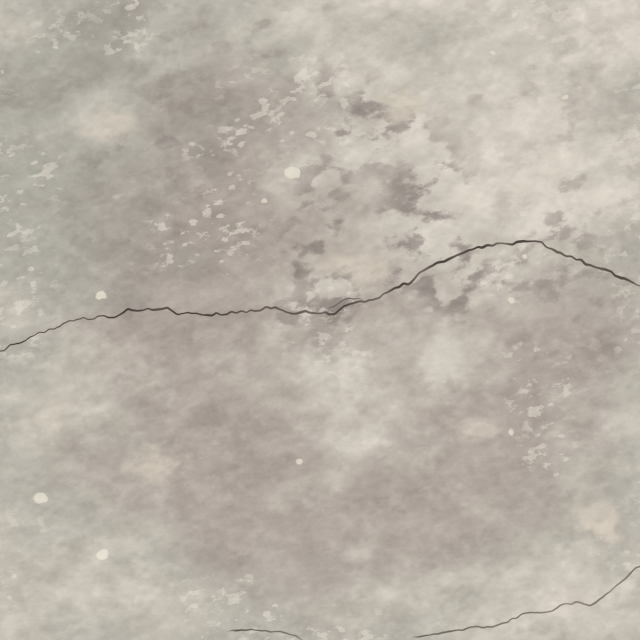
A Shadertoy shader for this texture:

```glsl
// Weathered concrete: soft sage, taupe and cream clouds with dark stains,
// pale chips and paint spots, crossed by thin wandering cracks.
// Clouds are rotated value-noise fbm; cracks are distances to jittered curves.

float hash(vec2 p) {
    return fract(sin(dot(p, vec2(127.1, 311.7))) * 43758.5453);
}

float noise(vec2 p) {
    vec2 cell = floor(p), f = fract(p);
    f = f * f * (3.0 - 2.0 * f);
    return mix(mix(hash(cell), hash(cell + vec2(1, 0)), f.x),
               mix(hash(cell + vec2(0, 1)), hash(cell + vec2(1, 1)), f.x), f.y);
}

float fbm(vec2 p) {
    float sum = 0.0, amp = 0.5;
    for (int i = 0; i < 5; i++) {
        sum += amp * noise(p);
        p = mat2(1.6, 1.2, -1.2, 1.6) * p + 7.3;
        amp *= 0.5;
    }
    return sum / 0.97;
}

// Height of each crack along x: 0 long, 1 lower right, 2 short arc, 3 side branch
float crackHeight(int id, float x) {
    float jitter = 0.017 * (noise(vec2(x * 17.0, id)) - 0.5)
                 + 0.009 * (noise(vec2(x * 50.0, id + 9)) - 0.5)
                 + 0.004 * (noise(vec2(x * 130.0, id + 20)) - 0.5);
    if (id == 1) return 0.22 * (x - 0.65) + 0.035 * smoothstep(0.91, 1.02, x) + 0.7 * jitter;
    if (id == 2) return 0.018 - 3.0 * (x - 0.4) * (x - 0.4) + 0.4 * jitter;
    float y = 0.462 + 0.054 * sin(min(x / 0.22, 1.0) * 1.57)
            + 0.108 * smoothstep(0.48, 0.82, x) - 0.068 * smoothstep(0.8, 1.02, x);
    if (id == 3) return y + 0.009 * sin((x - 0.51) * 52.0) + 0.4 * jitter;
    return y + jitter;
}

// Hairline whose width and darkness vary along its length
float crack(int id, vec2 uv, float from, float to, float width, float px) {
    float y = crackHeight(id, uv.x);
    float slope = (crackHeight(id, uv.x + 0.002) - crackHeight(id, uv.x - 0.002)) / 0.004;
    float d = abs(uv.y - y) / sqrt(1.0 + slope * slope);
    float w = width * (0.35 + 1.1 * noise(vec2(uv.x * 70.0, id + 4)));
    float ends = smoothstep(from - 0.01, from + 0.01, uv.x) * smoothstep(to + 0.01, to - 0.01, uv.x);
    float line = 1.0 - smoothstep(w - 0.5 * px, w + 0.0018, d);
    float depth = 0.6 + 0.4 * noise(vec2(uv.x * 32.0, id + 6));
    return ends * depth * (line + 0.08 * exp(-d / 0.003));
}

void mainImage(out vec4 fragColor, in vec2 fragCoord) {
    vec2 uv = fragCoord / iResolution.xy;
    float px = 1.0 / iResolution.y;
    vec3 cream = vec3(0.86, 0.83, 0.78);

    // Brushed direction: nearly horizontal, rising slightly to the right
    vec2 brushed = mat2(0.97, -0.24, 0.24, 0.97) * uv;
    float cloud = fbm(uv * vec2(3.5, 4.5) + 3.0);
    float wisps = fbm(brushed * vec2(8, 12) + 11.0);
    float mottle = fbm(brushed * vec2(28, 38) + 5.0);

    // Taupe middle fading into sage borders
    float border = length((uv - vec2(0.56, 0.52)) * vec2(1.0, 1.15));
    float sage = smoothstep(0.26, 0.52, border + 0.6 * (cloud - 0.5));
    vec3 col = mix(vec3(0.69, 0.65, 0.615), vec3(0.725, 0.71, 0.665), sage);

    // Light clouds, strongest at the lower left and upper right; dim hollows
    float corners = 0.18 * smoothstep(0.45, 0.05, length(uv - vec2(0.1, 0.22)))
                  + 0.15 * smoothstep(0.55, 0.1, length(uv - vec2(0.75, 0.95)))
                  + 0.13 * smoothstep(0.5, 0.1, length(uv - vec2(0.72, 0.12)));
    float light = 0.6 * cloud + 0.4 * wisps + corners + 0.12 * (mottle - 0.5);
    col = mix(col, vec3(0.79, 0.762, 0.717), smoothstep(0.48, 0.69, light));
    col = mix(col, cream, 0.85 * smoothstep(0.63, 0.82, light));
    col = mix(col, vec3(0.61, 0.572, 0.542), 0.6 * smoothstep(0.45, 0.32, light));

    // Grey shade at the upper left
    float shade = smoothstep(0.3, 0.08, length(uv - vec2(0.08, 0.75)) + 0.5 * (wisps - 0.5));
    col = mix(col, vec3(0.655, 0.645, 0.605), 0.6 * shade);

    // Clustered dark stains
    float cluster = smoothstep(0.42, 0.6, fbm(uv * 5.0 + 21.0))
                  * smoothstep(0.5, 0.2, length(uv - vec2(0.55, 0.63)));
    float stain = smoothstep(0.5, 0.67, fbm(brushed * vec2(27, 42) + 31.0));
    col = mix(col, vec3(0.56, 0.525, 0.5), stain * (0.12 + 0.68 * cluster));

    // Small pale chips
    float chipZone = smoothstep(0.5, 0.66, fbm(uv * 6.0 + 41.0));
    float chips = smoothstep(0.57, 0.72, fbm(brushed * vec2(65, 100) + 17.0));
    col = mix(col, cream, chips * (0.1 + 0.55 * chipZone));

    // Ragged worn patches
    for (int i = 0; i < 8; i++) {
        float k = float(i);
        vec2 center = vec2(hash(vec2(k, 2.0)), 0.15 + 0.75 * hash(vec2(k, 5.0)));
        float r = mix(0.025, 0.05, hash(vec2(k, 8.0)));
        float d = length((uv - center) * vec2(0.8, 1.3)) + 0.1 * (mottle - 0.5);
        col = mix(col, vec3(0.85, 0.812, 0.75), 0.65 * smoothstep(r, 0.15 * r, d));
    }

    // Paint spots
    for (int i = 0; i < 11; i++) {
        float k = float(i);
        vec2 center = vec2(hash(vec2(k, 13.0)), hash(vec2(k, 17.0)));
        float r = mix(0.003, 0.01, pow(hash(vec2(k, 19.0)), 2.0));
        float d = length((uv - center) * vec2(0.9, 1.15)) + 0.005 * (noise(uv * 150.0) - 0.5);
        col = mix(col, vec3(0.9, 0.88, 0.81), 0.8 * smoothstep(r + 0.0025, r - 0.0015, d));
    }

    // Surface grain
    col += 0.07 * (mottle - 0.5) + 0.085 * (fbm(brushed * vec2(85, 115)) - 0.5);

    // Cracks
    float lines = crack(0, uv, -0.1, 1.1, mix(0.0003, 0.0011, smoothstep(0.0, 0.35, uv.x)), px);
    lines = max(lines, 0.75 * crack(1, uv, 0.65, 1.1, 0.0007, px));
    lines = max(lines, 0.75 * crack(2, uv, 0.36, 0.47, 0.0006, px));
    lines = max(lines, 0.7 * crack(3, uv, 0.515, 0.565, 0.0005, px));
    col = mix(col, vec3(0.24, 0.21, 0.19), 0.9 * min(lines, 1.0));

    fragColor = vec4(col, 1.0);
}
```
